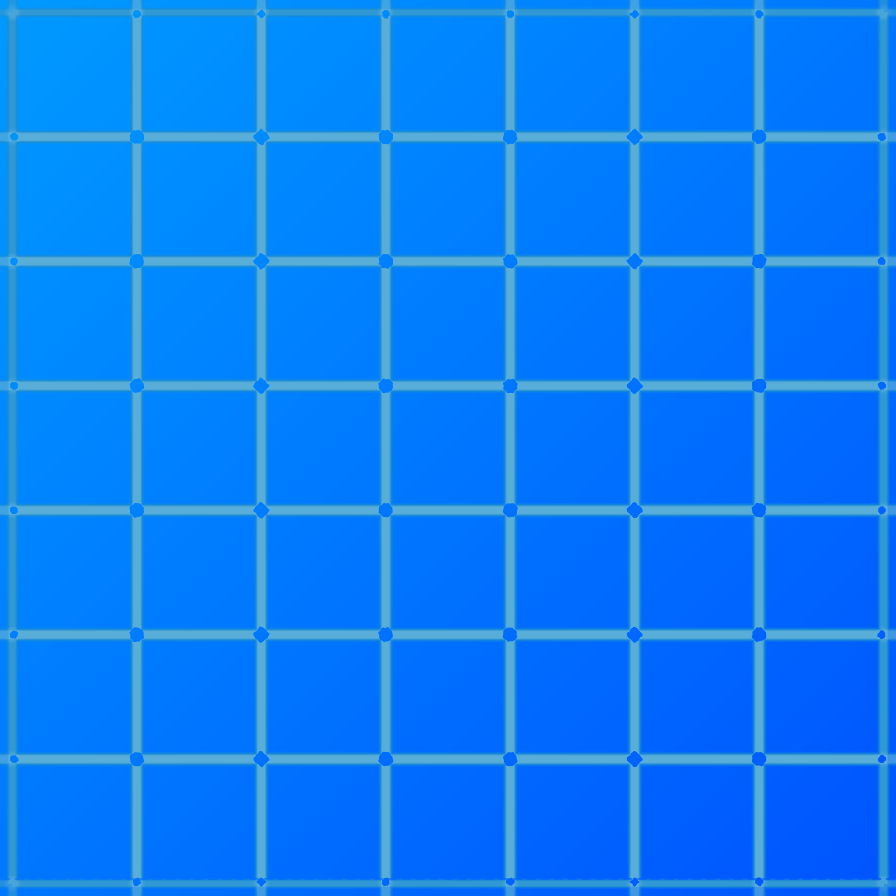
Give the GLSL for this pattern, as a WebGL 2 fragment shader.

```glsl
#version 300 es
precision highp float;
// A soft teal square grid over a diagonal blue gradient, with a blue dot at each crossing.
// Cell coordinates put a line on every integer; the nearest node gives line and dot
// distances, and the outermost lines are thinner, duller and carry smaller dots.

uniform vec2 u_resolution;
out vec4 outColor;

// Lengths below are in cells unless noted
const float CELLS = 7.0;             // whole cells across and down
const float CELLS_PER_CANVAS = 7.2;  // includes the narrow margin
const vec3 SKY_BLUE = vec3(0.0, 0.605, 1.0);
const vec3 DEEP_BLUE = vec3(0.0, 0.325, 1.0);
const vec3 LINE_EDGE = vec3(0.10, 0.55, 0.82);
const vec3 LINE_CORE = vec3(0.35, 0.68, 0.85);
const float LINE_HALF = 0.050;
const vec2 BORDER_HALF = vec2(0.041, 0.034);  // vertical, horizontal
const float LINE_SOFT = 0.016;
const float BORDER_CORE = 0.35;
const float MARGIN_FADE = 0.72;
const float DOT_RADIUS = 0.056;
const float BORDER_DOT_RADIUS = 0.031;
const float BORDER_DOT_SHIFT = 0.014;
const float DOT_WOBBLE = 0.010;
const float HALO_RADIUS = 0.078;
const float DASH_HEIGHT = 0.038;
const float DASHES_PER_CELL = 9.0;

vec2 gradientAt(vec2 cell) {
    float h = fract(sin(dot(cell, vec2(127.1, 311.7))) * 43758.5);
    return vec2(cos(6.2832 * h), sin(6.2832 * h));
}

float gradientNoise(vec2 p) {
    vec2 i = floor(p), f = fract(p);
    vec2 u = f * f * f * (f * (f * 6.0 - 15.0) + 10.0);
    vec2 e = vec2(1.0, 0.0);
    float low = mix(dot(gradientAt(i), f), dot(gradientAt(i + e.xy), f - e.xy), u.x);
    float high = mix(dot(gradientAt(i + e.yx), f - e.yx), dot(gradientAt(i + 1.0), f - 1.0), u.x);
    return mix(low, high, u.y);
}

float octagonNorm(vec2 d) {
    return max(max(d.x, d.y), (d.x + d.y) * 0.7071);
}

float diamondNorm(vec2 d) {
    return max(max(d.x, d.y) * 0.88, (d.x + d.y) * 0.78);
}

void main() {
    vec2 uv = gl_FragCoord.xy / u_resolution;
    vec2 grid = (uv - 0.5) * CELLS_PER_CANVAS + 0.5 * CELLS;
    float aa = CELLS_PER_CANVAS / min(u_resolution.x, u_resolution.y);

    // Nearest crossing, and whether it lies on a border line
    vec2 node = clamp(round(grid), 0.0, CELLS);
    vec2 offset = grid - node;
    vec2 low = 1.0 - step(0.5, node);
    vec2 high = step(CELLS - 0.5, node);
    vec2 border = low + high;
    float isBorder = max(border.x, border.y);
    float isCorner = border.x * border.y;

    vec3 background = mix(SKY_BLUE, DEEP_BLUE, 0.5 * (uv.x + 1.0 - uv.y));

    // Lines: x holds the vertical one, y the horizontal one
    vec2 halfWidth = mix(vec2(LINE_HALF), BORDER_HALF, border);
    vec2 soft = vec2(max(LINE_SOFT, aa));
    vec2 cover = 1.0 - smoothstep(halfWidth - soft, halfWidth + soft, abs(offset));
    vec2 core = 1.0 - smoothstep(halfWidth * 0.45, halfWidth * 0.95, abs(offset));
    core *= mix(vec2(1.0), vec2(BORDER_CORE), border);

    // Stubs outside the border fade a little
    vec2 outside = step(grid, vec2(0.0)) + step(vec2(CELLS), grid);
    cover *= mix(vec2(1.0), vec2(MARGIN_FADE), outside.yx);

    // Pale halo around each crossing
    float halo = 1.0 - smoothstep(0.4 * HALO_RADIUS, HALO_RADIUS, length(offset));
    float lineCover = max(max(cover.x, cover.y), halo * 0.75);
    float lineCore = clamp(max(core.x, core.y) + 0.4 * halo, 0.0, 1.0);
    vec3 color = mix(background, mix(LINE_EDGE, LINE_CORE, lineCore), lineCover);

    // Fine dashes along the inner side of the bottom line
    float dashWave = abs(fract(grid.x * DASHES_PER_CELL) - 0.5);
    float dash = 1.0 - smoothstep(0.28, 0.38, dashWave);
    dash *= 1.0 - smoothstep(0.004, 0.004 + aa, abs(grid.y - DASH_HEIGHT));
    color = mix(color, background, dash * 0.65);

    // Dots: every third column leans to a diamond, edges slightly ragged
    vec2 fromDot = abs(offset - BORDER_DOT_SHIFT * (low - high));
    float isDiamond = step(1.5, mod(node.x, 3.0));
    float dotDistance = mix(octagonNorm(fromDot), diamondNorm(fromDot), isDiamond);
    dotDistance += DOT_WOBBLE * gradientNoise(grid * 32.0);
    float radius = mix(DOT_RADIUS, BORDER_DOT_RADIUS, isBorder);
    float dotCover = 1.0 - smoothstep(radius - 0.6 * aa, radius + 0.6 * aa, dotDistance);
    color = mix(color, background, dotCover * (1.0 - isCorner));

    outColor = vec4(color, 1.0);
}
```
